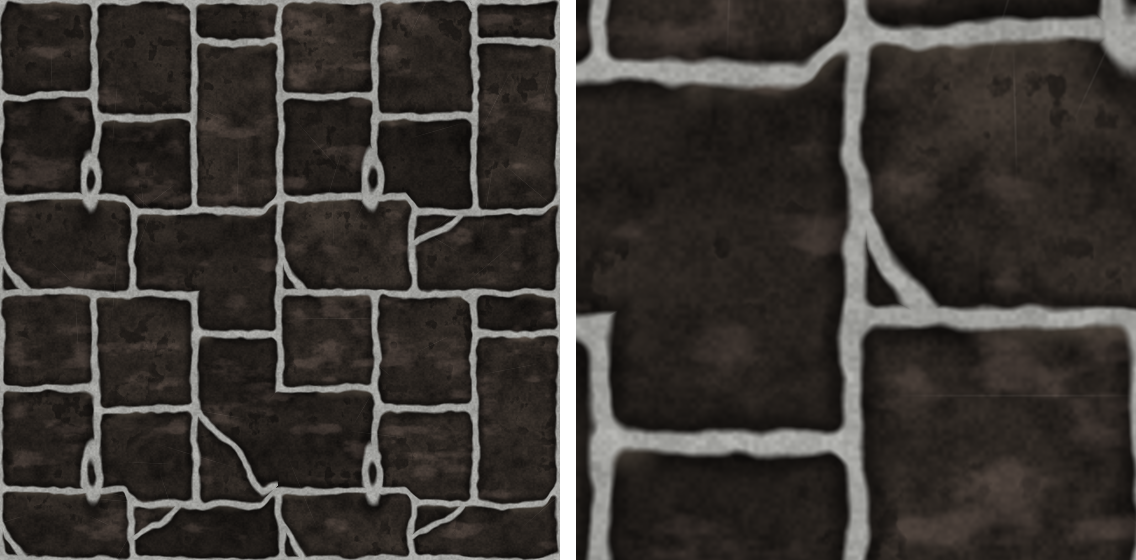
Left: the whole. Right: its middle third, enlarged.
A WebGL 2 fragment shader for this texture:

```glsl
#version 300 es
precision highp float;

uniform vec2 u_resolution;
out vec4 fragColor;

#define GRID 768.0          // layout units across the tile
#define BLOCK 384.0         // width of one block of stones
#define SECOND_ROW 402.0    // top of the lower row of blocks
#define JOINT_CORE 2.4
#define JOINT_EDGE 6.6
#define CORNER 12.0
#define STEP_HEIGHT 20.0
#define SCRATCHES 44
#define STONE_TINT vec3(1.09, 0.95, 0.84)
#define MORTAR_COLOR vec3(0.635, 0.635, 0.622)

// Stones of one block: left, top, right, bottom, with y running down
const vec4 STONES[8] = vec4[8](
    vec4(0, 0, 131, 132), vec4(131, 0, 267, 160),
    vec4(267, 0, 384, 57), vec4(0, 132, 131, 270),
    vec4(131, 160, 267, 270), vec4(267, 57, 384, 270),
    vec4(0, 270, 182, 402), vec4(182, 270, 384, 402));

// Signed size of the broken corner of each stone, zero for none
const vec2 CUTS[8] = vec2[8](
    vec2(0), vec2(21, -15), vec2(0), vec2(0),
    vec2(0), vec2(-117, 110), vec2(-36, 52), vec2(-68, -60));

float hash(vec2 p) {
    vec3 q = fract(vec3(p.xyx) * 0.1031);
    q += dot(q, q.yzx + 33.33);
    return fract((q.x + q.y) * q.z);
}

// Value noise that wraps over the tile
float noise(vec2 uv, vec2 period) {
    vec2 p = uv * period, i = floor(p), f = fract(p);
    f = f * f * (3.0 - 2.0 * f);
    vec2 a = mod(i, period), b = mod(i + 1.0, period);
    return mix(mix(hash(a), hash(vec2(b.x, a.y)), f.x),
               mix(hash(vec2(a.x, b.y)), hash(b), f.x), f.y);
}

float fbm(vec2 uv, vec2 period) {
    float sum = 0.0, weight = 0.5;
    for (int i = 0; i < 4; i++) {
        sum += weight * noise(uv, period);
        period *= 2.0;
        weight *= 0.5;
    }
    return sum / 0.9375;
}

// Uneven edges and the step in the middle course
vec2 warpLayout(vec2 uv) {
    vec2 wobble = vec2(noise(uv, vec2(22)), noise(uv + 0.37, vec2(22))) - 0.5;
    vec2 ripple = vec2(noise(uv, vec2(75)), noise(uv + 0.61, vec2(75))) - 0.5;
    vec2 p = mod(uv * GRID + 7.0 * wobble + 3.0 * ripple, GRID);
    float x = mod(p.x, BLOCK);
    float y = p.y < SECOND_ROW ? p.y : p.y - SECOND_ROW;
    float raised = smoothstep(168.0, 192.0, x) * (1.0 - smoothstep(358.0, 384.0, x));
    p.y -= STEP_HEIGHT * raised * (1.0 - smoothstep(15.0, 82.0, abs(y - 285.0)));
    return p;
}

// Returns depth inside the stone, distance below its top, and its id
vec3 masonry(vec2 p) {
    vec3 best = vec3(-1e3, 0.0, 0.0);
    float crack = 1e3, chip = 0.0;
    for (int k = 0; k < 32; k++) {
        int i = k % 8, column = (k / 8) % 2, row = k / 16;
        vec2 origin = vec2(column, row) * vec2(BLOCK, SECOND_ROW);
        vec2 lo = STONES[i].xy + origin;
        vec2 hi = min(STONES[i].zw + origin, GRID);
        float id = float(k);
        // Two stones grow into their neighbours
        if (k == 18) { lo.y -= 40.0; id = 7.0; }
        if (k == 27) { lo.x -= 40.0; id = 21.0; }
        vec2 size = 0.5 * (hi - lo);
        vec2 q = mod(p - 0.5 * (lo + hi) + 0.5 * GRID, GRID) - 0.5 * GRID;
        vec2 e = abs(q) - size + CORNER;
        float depth = CORNER - length(max(e, 0.0)) - min(max(e.x, e.y), 0.0);
        if (depth > best.x) best = vec3(depth, q.y + size.y, id);

        bool broken = i == 5 ? k == 21 : k != 7 && k != 17;
        vec2 cut = abs(CUTS[i]);
        if (broken && cut.x > 0.0 && depth > 0.0) {
            vec2 v = size - q * sign(CUTS[i]);
            float side = (dot(v, cut.yx) - cut.x * cut.y) / length(cut);
            side += 3.0 * sin(v.x * 0.09);
            crack = min(crack, abs(side));
            if (side < 0.0) chip = 32.0;
        }
    }
    best.x = min(best.x, crack);
    best.z += chip;

    // Almond pebble wedged in an upright joint
    vec2 local = vec2(mod(p.x, BLOCK), p.y < SECOND_ROW ? p.y : p.y - SECOND_ROW);
    vec2 radius = vec2(10.0, 29.0);
    float pebble = (length((local - vec2(126.0, 246.0)) / radius) - 1.0) * radius.x;
    best.x = pebble < 0.0 ? -pebble : min(best.x, pebble);
    return best;
}

// Thin straight scuffs in random directions
float scratches(vec2 uv) {
    float sum = 0.0, width = max(0.0012, 0.7 / u_resolution.x);
    for (int i = 0; i < SCRATCHES; i++) {
        float n = float(i) + 1.0;
        vec2 center = vec2(hash(vec2(n, 3.0)), hash(vec2(n, 17.0)));
        float angle = 6.283 * hash(vec2(n, 29.0));
        float reach = mix(0.02, 0.1, hash(vec2(n, 41.0)));
        vec2 d = fract(uv - center + 0.5) - 0.5;
        vec2 dir = vec2(cos(angle), sin(angle));
        float across = abs(d.x * dir.y - d.y * dir.x);
        sum += (1.0 - smoothstep(0.0, width, across))
             * (1.0 - smoothstep(0.2 * reach, reach, abs(dot(d, dir))));
    }
    return min(sum, 1.0);
}

void main() {
    vec2 uv = gl_FragCoord.xy / u_resolution;
    uv.y = 1.0 - uv.y;
    vec3 stone = masonry(warpLayout(uv));
    float grain = noise(uv, vec2(320)) - 0.5;
    float mottle = fbm(uv, vec2(14, 20));
    float grit = fbm(uv + 0.23, vec2(60, 52));

    // Stone face: clouds, pale patches, dark pits, scuffs
    float tone = 0.136 + 0.13 * (mottle - 0.5) + 0.09 * (grit - 0.5) + 0.035 * grain;
    tone *= mix(0.78, 1.2, hash(vec2(stone.z, 5.0)));
    float patches = smoothstep(0.58, 0.82, fbm(uv + 0.41, vec2(18, 34)));
    float pits = smoothstep(0.54, 0.7, grit) * smoothstep(0.4, 0.65, mottle);
    tone *= 1.0 - 0.45 * pits;
    tone *= mix(0.55, 1.06, smoothstep(5.0, 17.0, stone.x));
    vec3 color = max(tone, 0.05) * STONE_TINT;
    color += patches * vec3(0.105, 0.088, 0.083);
    color += 0.05 * scratches(uv);

    // Mortar washed down over the top edges
    float wash = (1.0 - smoothstep(5.0, 17.0, stone.y)) * smoothstep(0.45, 0.75, noise(uv, vec2(17)));
    color += wash * vec3(0.15, 0.135, 0.115);

    // Joints
    float joint = 1.0 - smoothstep(JOINT_CORE, JOINT_EDGE, stone.x + 2.0 * (grit - 0.5));
    vec3 mortar = MORTAR_COLOR + 0.09 * grain + 0.16 * (grit - 0.5);
    fragColor = vec4(mix(color, mortar, joint), 1.0);
}
```
